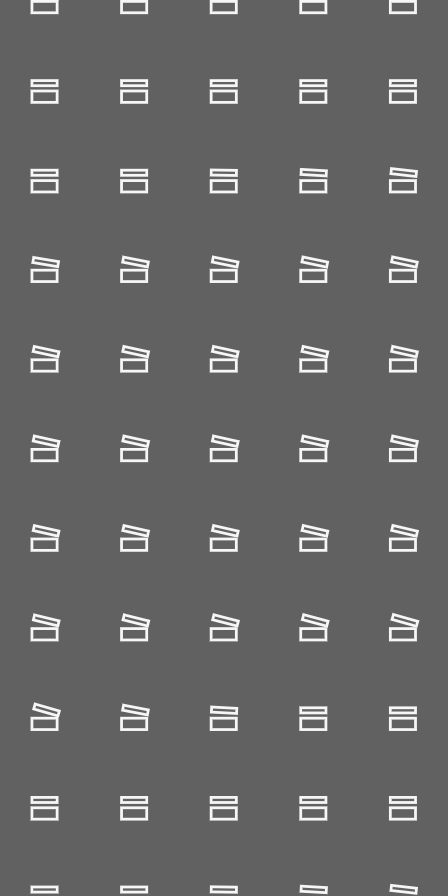
This pattern is drawn by a WebGL 1 fragment shader. Its source:

```glsl
precision highp float;
// A grid of small outlined boxes whose lids swing open and shut in sequence.
// Each cell's reading-order index drives the lid angle; box and lid are
// hollow rectangles from a distance function, joined and antialiased.

uniform vec2 u_resolution;

const float COLUMNS = 5.0;
const vec3 BACKGROUND = vec3(0.38);
const vec3 INK = vec3(0.965);

// Lengths in cell widths, measured from the cell centre.
const float LINE_WIDTH = 0.031;
const vec2 BODY_CENTER = vec2(-0.003, -0.079);
const vec2 BODY_HALF = vec2(0.156, 0.079);
const vec2 LID_CENTER = vec2(-0.003, 0.072);
const vec2 LID_HALF = vec2(0.156, 0.044);
const vec2 LID_PIVOT = vec2(0.022, -0.005);

// Lid cycle, counted in cells; angles in degrees.
const float CYCLE = 40.0;
const float FIRST_OPEN = 12.0;
const float HOLD_STEPS = 28.0;
const float HOLD_ANGLE = 12.5;
const float HOLD_SWING = 4.0;

vec2 rotate(vec2 p, float angle) {
  float c = cos(angle), s = sin(angle);
  return vec2(c * p.x - s * p.y, s * p.x + c * p.y);
}

// Hollow rectangle with square corners and the line inside its edge.
float frame(vec2 p, vec2 halfSize) {
  vec2 q = abs(p) - halfSize;
  float edge = max(q.x, q.y);
  return max(edge, -edge - LINE_WIDTH);
}

// Quick opening, slow widening, quick closing, then a rest.
float lidAngle(float index) {
  float k = mod(index - FIRST_OPEN, CYCLE);
  float t = 2.0 * k / HOLD_STEPS - 1.0;
  float hold = HOLD_ANGLE + HOLD_SWING * t * t * t;
  float opening = smoothstep(-1.0, 4.0, k);
  float closing = 1.0 - smoothstep(HOLD_STEPS - 0.3, HOLD_STEPS + 2.8, k);
  return radians(hold * opening * closing);
}

void main() {
  // Grid position with rows counted down from the top edge.
  float scale = COLUMNS / u_resolution.x;
  vec2 grid = vec2(gl_FragCoord.x, u_resolution.y - gl_FragCoord.y) * scale;
  float column = floor(grid.x);
  float row = floor(grid.y + 0.5);
  vec2 p = vec2(grid.x - column - 0.5, row - grid.y);

  // Body and tilted lid.
  float body = frame(p - BODY_CENTER, BODY_HALF);
  float angle = lidAngle(row * COLUMNS + column);
  vec2 lidPoint = rotate(p - LID_PIVOT, angle) + LID_PIVOT;
  float lid = frame(lidPoint - LID_CENTER, LID_HALF);

  // One-pixel edge smoothing.
  float coverage = clamp(0.5 - min(body, lid) / scale, 0.0, 1.0);
  gl_FragColor = vec4(mix(BACKGROUND, INK, coverage), 1.0);
}
```
